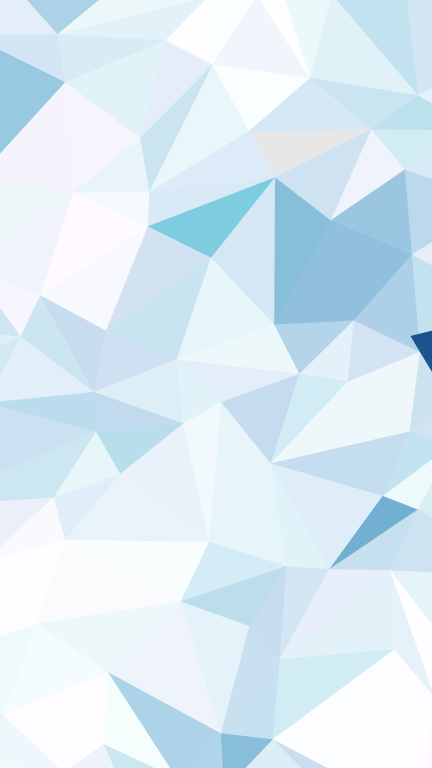
Reproduce this background procedurally as a Shadertoy shader.

```glsl
const float CELL = 0.18;         // mesh cell, in canvas widths
const float JITTER = 0.94;       // vertex scatter, below 1 keeps facets simple
const float MESH_ANGLE = 0.42;
const float BASE_TONE = 0.49;
const float TONE_SPREAD = 0.58;  // random tone range per facet
const vec3 WHITE = vec3(0.995, 0.995, 1.0);
const vec3 PALE = vec3(0.87, 0.93, 0.97);
const vec3 SKY = vec3(0.75, 0.865, 0.93);
const vec3 BLUE = vec3(0.62, 0.79, 0.89);
const vec3 DEEP = vec3(0.45, 0.67, 0.82);
const vec3 TEAL = vec3(0.49, 0.80, 0.88);
const vec3 WARM_GREY = vec3(0.905, 0.905, 0.91);
const vec3 NAVY = vec3(0.10, 0.33, 0.56);
const vec3 TINT = vec3(0.05, -0.016, 0.012);  // lavender to aqua drift
const vec2 TEAL_SPOT = vec2(0.49, 1.29);
const vec2 GREY_SPOT = vec2(0.64, 1.47);

// Soft tone regions: centre, radius, strength (positive is darker)
const int REGIONS = 11;
const vec4 TONE_REGION[REGIONS] = vec4[REGIONS](
    vec4(0.06, 1.65, 0.20, 0.38), vec4(0.30, 1.50, 0.15, 0.18),
    vec4(0.85, 1.15, 0.22, 0.36), vec4(0.60, 1.27, 0.12, 0.25),
    vec4(0.20, 0.92, 0.18, 0.34), vec4(0.80, 0.50, 0.16, 0.42),
    vec4(0.52, 0.12, 0.20, 0.46), vec4(0.08, 0.30, 0.30, -0.65),
    vec4(0.05, 1.30, 0.20, -0.50), vec4(0.55, 1.65, 0.22, -0.45),
    vec4(0.95, 0.15, 0.18, -0.45));

float hash(vec2 p) {
    return fract(sin(dot(p, vec2(127.1, 311.7))) * 43758.5453);
}

float cross2(vec2 a, vec2 b) {
    return a.x * b.y - a.y * b.x;
}

float signedArea(vec2 a, vec2 b, vec2 c) {
    return cross2(b - a, c - a);
}

// Distance to the nearest side, positive inside a counter-clockwise triangle
float insideDistance(vec2 p, vec2 a, vec2 b, vec2 c) {
    return min(min(cross2(normalize(b - a), p - a),
                   cross2(normalize(c - b), p - b)),
                   cross2(normalize(a - c), p - c));
}

float coverage(float inside, float pixel) {
    return clamp(0.5 + inside / pixel, 0.0, 1.0);
}

vec2 meshVertex(vec2 id) {
    return id + JITTER * (vec2(hash(id), hash(id + 37.3)) - 0.5);
}

float regionTone(vec2 p) {
    float tone = BASE_TONE;
    for (int i = 0; i < REGIONS; i++) {
        vec4 region = TONE_REGION[i];
        vec2 offset = (p - region.xy) / region.z;
        tone += region.w * exp(-dot(offset, offset));
    }
    return tone;
}

vec3 toneRamp(float t) {
    vec3 col = mix(WHITE, PALE, clamp((t - 0.08) / 0.46, 0.0, 1.0));
    col = mix(col, SKY, clamp((t - 0.54) / 0.26, 0.0, 1.0));
    col = mix(col, BLUE, clamp((t - 0.80) / 0.14, 0.0, 1.0));
    return mix(col, DEEP, clamp((t - 0.94) / 0.14, 0.0, 1.0));
}

vec3 facetColor(vec2 a, vec2 b, vec2 c, vec2 seed, mat2 turn) {
    if (insideDistance(turn * TEAL_SPOT / CELL, a, b, c) > 0.0) return TEAL;
    if (insideDistance(turn * GREY_SPOT / CELL, a, b, c) > 0.0) return WARM_GREY;
    vec2 centre = (a + b + c) / 3.0 * turn * CELL;
    float tone = regionTone(centre) + TONE_SPREAD * (hash(seed + 11.7) - 0.5);
    return toneRamp(tone) + TINT * (hash(seed + 71.9) - 0.5);
}

void mainImage(out vec4 fragColor, in vec2 fragCoord) {
    vec2 p = fragCoord / iResolution.x;
    float pixel = 1.0 / iResolution.x;
    float s = sin(MESH_ANGLE), k = cos(MESH_ANGLE);
    mat2 turn = mat2(k, s, -s, k);
    vec2 g = turn * p / CELL;
    vec4 sum = vec4(0.0);

    // Blend the facets of all nearby cells by pixel coverage
    for (int y = -1; y <= 1; y++)
    for (int x = -1; x <= 1; x++) {
        vec2 id = floor(g) + vec2(x, y);
        vec2 a = meshVertex(id), b = meshVertex(id + vec2(1, 0));
        vec2 c = meshVertex(id + vec2(1, 1)), d = meshVertex(id + vec2(0, 1));

        // Split along the diagonal that leaves the larger smallest facet
        float splitAC = min(signedArea(a, b, c), signedArea(a, c, d));
        float splitBD = min(signedArea(a, b, d), signedArea(b, c, d));
        bool useAC = splitAC > splitBD;
        vec2 firstEnd = useAC ? c : d;
        vec2 secondStart = useAC ? a : b;

        float w = coverage(insideDistance(g, a, b, firstEnd), pixel / CELL);
        if (w > 0.0) sum += w * vec4(facetColor(a, b, firstEnd, id, turn), 1.0);
        w = coverage(insideDistance(g, secondStart, c, d), pixel / CELL);
        if (w > 0.0) sum += w * vec4(facetColor(secondStart, c, d, id + 0.37, turn), 1.0);
    }
    vec3 col = sum.rgb / max(sum.a, 0.001);

    // Small dark shard on the right border
    float shard = insideDistance(p, vec2(0.95, 1.0), vec2(1.01, 0.90), vec2(1.01, 1.015));
    col = mix(col, NAVY, coverage(shard, pixel));
    fragColor = vec4(col, 1.0);
}
```
